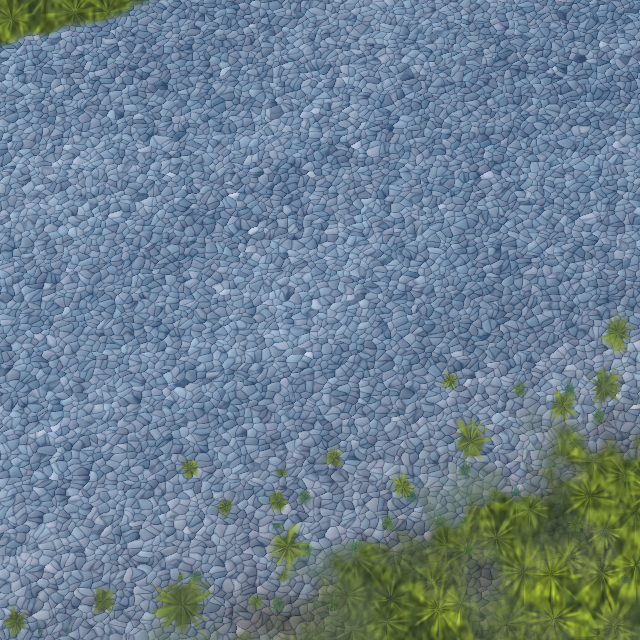
Write a Shadertoy shader that draws this texture.

```glsl
const vec3 STONE_DARK = vec3(0.19, 0.29, 0.42);
const vec3 STONE_LIGHT = vec3(0.68, 0.76, 0.85);
const vec3 GRASS_DARK = vec3(0.15, 0.20, 0.13);
const vec3 GRASS_OLIVE = vec3(0.39, 0.46, 0.19);
const vec3 GRASS_BRIGHT = vec3(0.62, 0.70, 0.16);

vec2 hash22(vec2 p) {
    vec3 q = fract(p.xyx * vec3(0.1031, 0.1030, 0.0973));
    q += dot(q, q.yzx + 33.33);
    return fract((q.xx + q.yz) * q.zy);
}

float noise(vec2 p) {
    vec2 i = floor(p), f = fract(p);
    f = f * f * (3.0 - 2.0 * f);
    float low = mix(hash22(i).x, hash22(i + vec2(1, 0)).x, f.x);
    float high = mix(hash22(i + vec2(0, 1)).x, hash22(i + vec2(1, 1)).x, f.x);
    return mix(low, high, f.y);
}

float fbm(vec2 p) {
    float sum = 0.0, amp = 0.53;
    for (int i = 0; i < 4; i++) {
        sum += amp * noise(p);
        p = mat2(1.6, 1.2, -1.2, 1.6) * p + 7.3;
        amp *= 0.5;
    }
    return sum;
}

float blob(vec2 p, vec2 center, vec2 radius) {
    vec2 d = (p - center) / radius;
    return exp(-dot(d, d));
}

// Cellular stones: gap distance, lit side, two random values
vec4 stones(vec2 p) {
    vec2 cell = floor(p), nearest = vec2(0), id = vec2(0);
    float f1 = 9.0, f2 = 9.0;
    for (int j = -1; j <= 1; j++)
    for (int i = -1; i <= 1; i++) {
        vec2 c = cell + vec2(i, j);
        vec2 d = p - c - hash22(c);
        float dist = length(d);
        if (dist < f1) { f2 = f1; f1 = dist; nearest = d; id = c; }
        else f2 = min(f2, dist);
    }
    return vec4(f2 - f1, dot(nearest, vec2(-0.5, 0.85)), hash22(id + 51.0));
}

vec3 gravel(vec2 uv) {
    vec2 tilted = mat2(0.91, -0.42, 0.42, 0.91) * uv;
    vec2 p = tilted * vec2(76.0, 98.0) * (0.9 + 0.16 * uv.y);
    p += 0.9 * vec2(noise(p * 0.7), noise(p * 0.7 + 40.0));
    vec4 s = stones(p);
    float tracks = fbm(tilted * vec2(3.0, 11.0) + 4.0) - 0.5;
    float tone = 0.60 + 0.32 * s.y + 0.30 * (s.z - 0.5) + 0.26 * tracks;
    tone -= 0.32 * (1.0 - smoothstep(0.0, 0.28, s.x));
    tone += 0.30 * (fbm(p * 0.8 + 9.0) - 0.5);
    tone += 0.25 * smoothstep(0.97, 1.0, s.w);
    vec3 col = mix(STONE_DARK, STONE_LIGHT, clamp(tone, 0.0, 1.15));
    col += vec3(0.045, 0.0, -0.01) * (s.w - 0.5);
    float dusty = smoothstep(0.25, -0.25, uv.y - 0.4 * uv.x - 0.1);
    return col + dusty * vec3(0.035, 0.0, -0.025);
}

// Radial blades: coverage and brightness
vec2 tuft(vec2 d, float radius, float seed) {
    float reach = length(d * vec2(1.0, 0.85)) / radius;
    float blade = noise(vec2(atan(d.x, d.y) * 6.0, seed * 91.0 + reach * 1.5));
    float cover = 1.0 - smoothstep(0.5, 1.0, reach / (0.5 + 0.8 * blade));
    return vec2(cover, clamp(blade * (0.5 + 0.7 * reach) + 0.15, 0.0, 1.0));
}

vec3 meadow(vec2 uv, float scale, float sun) {
    vec3 col = mix(GRASS_DARK, GRASS_OLIVE, fbm(uv * 38.0));
    vec2 cell = floor(uv * scale);
    for (int j = 1; j >= -1; j--)
    for (int i = -1; i <= 1; i++) {
        vec2 c = cell + vec2(i, j);
        vec2 h = hash22(c + 17.0);
        vec2 t = tuft(uv - (c + h) / scale, (0.5 + 0.4 * h.x) / scale, h.y);
        vec3 tip = mix(GRASS_OLIVE, GRASS_BRIGHT, clamp(h.y * 0.45 + sun, 0.0, 1.0));
        col = mix(col, mix(GRASS_DARK, tip, t.y * 1.2), t.x * 0.8);
    }
    return col * (0.75 + 0.5 * noise(uv * vec2(170.0, 110.0)));
}

void mainImage(out vec4 fragColor, in vec2 fragCoord) {
    vec2 uv = fragCoord / iResolution.xy;
    vec3 col = gravel(uv);
    float rough = (fbm(uv * 9.0) - 0.5) * 0.14 + (noise(uv * 42.0) - 0.5) * 0.05;
    float bank = 0.02 + 0.51 * (uv.x - 0.35) - uv.y + rough;

    // Soil along the lower bank
    float bare = blob(uv, vec2(0.45, 0.03), vec2(0.10, 0.045));
    bare = max(bare, blob(uv, vec2(0.75, 0.10), vec2(0.035, 0.06)));
    float soil = max(smoothstep(-0.06, 0.04, bank) * 0.75, bare);
    col = mix(col, col * vec3(0.72, 0.66, 0.58), soil);
    float moss = smoothstep(-0.13, 0.02, bank) * smoothstep(0.45, 0.7, fbm(uv * 16.0 + 3.0));
    col = mix(col, vec3(0.38, 0.46, 0.34), moss * 0.6);

    // Grass in the two corners
    float sun = 0.6 * blob(uv, vec2(0.91, 0.06), vec2(0.11, 0.09));
    sun += 0.4 * blob(uv, vec2(0.70, 0.05), vec2(0.04, 0.06));
    float cover = smoothstep(-0.01, 0.04, bank) * (1.0 - 0.85 * bare);
    cover *= 0.7 + 0.3 * smoothstep(0.35, 0.55, fbm(uv * 13.0 + 8.0));
    float corner = uv.y - 0.925 - 0.30 * uv.x + rough * 0.25;
    cover = max(cover, smoothstep(-0.008, 0.012, corner));
    col = mix(col, meadow(uv, 17.0, sun), cover);

    // Small weeds thinning out over the stones
    vec2 grid = uv * 24.0, id = floor(grid), h = hash22(id + 5.0);
    vec2 weed = tuft(fract(grid) - 0.35 - 0.3 * h, 0.32, h.x);
    float chance = 0.35 * smoothstep(-0.23, 0.0, bank) * (1.0 - cover);
    vec3 weedColor = mix(vec3(0.25, 0.42, 0.34), GRASS_OLIVE, h.x);
    col = mix(col, weedColor * (0.6 + 0.6 * weed.y), weed.x * 0.75 * step(h.y, chance));

    // Larger clumps: position and radius
    vec3 clumps[14] = vec3[14](
        vec3(0.285, 0.055, 0.052), vec3(0.45, 0.147, 0.032), vec3(0.522, 0.284, 0.018),
        vec3(0.434, 0.217, 0.018), vec3(0.297, 0.268, 0.017), vec3(0.945, 0.395, 0.031),
        vec3(0.88, 0.367, 0.025), vec3(0.965, 0.48, 0.028), vec3(0.704, 0.405, 0.014),
        vec3(0.16, 0.06, 0.024), vec3(0.025, 0.03, 0.024), vec3(0.735, 0.31, 0.033),
        vec3(0.63, 0.24, 0.02), vec3(0.352, 0.208, 0.016));
    for (int i = 0; i < 14; i++) {
        float seed = hash22(vec2(i, 3)).x;
        vec2 t = tuft(uv - clumps[i].xy, clumps[i].z, seed);
        vec3 tip = mix(GRASS_OLIVE, GRASS_BRIGHT, seed * 0.6);
        col = mix(col, mix(GRASS_DARK, tip, t.y * 1.2), t.x * 0.8);
    }
    fragColor = vec4(clamp(col, 0.0, 1.0), 1.0);
}
```
